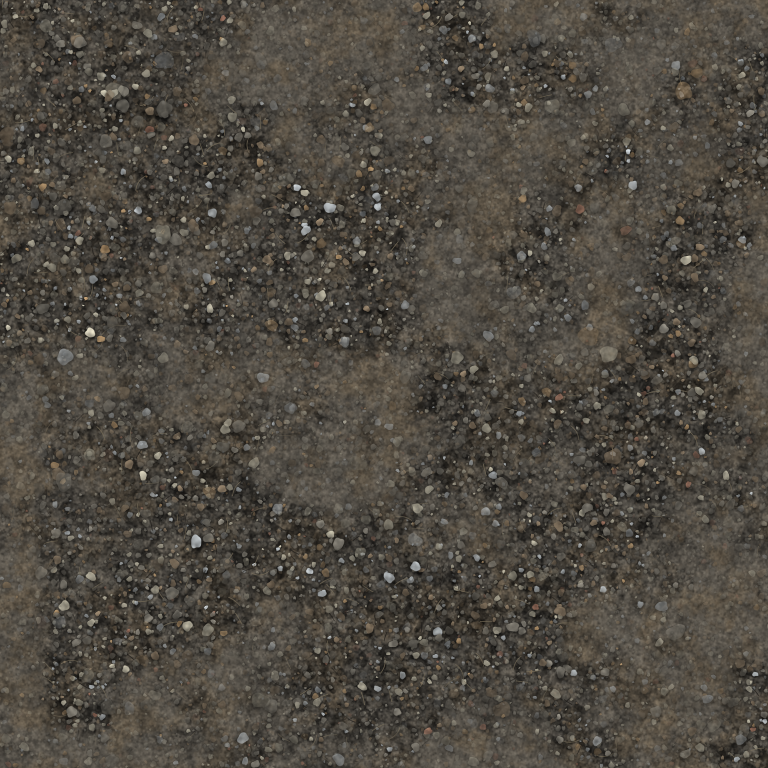
Write a Shadertoy shader that draws this texture.

```glsl
// Damp gravelly soil: dusty and dark earth strewn with small mixed pebbles and twigs.
#define PATCH_SCALE 10.0
#define GRAIN_SCALE 235.0
#define GRAIN_CONTRAST 0.88
#define CREVICE_DEPTH 0.42
#define EDGE_SOFTNESS 0.001
#define SHADOW_DEPTH 0.38
#define TWIG_CELLS 34.0
#define TWIG_SHARE 0.65
#define DARK_SOIL vec3(0.222, 0.211, 0.193)
#define DUSTY_SOIL vec3(0.372, 0.348, 0.310)

float hash(vec2 p) {
    return fract(sin(dot(p, vec2(127.1, 311.7))) * 43758.5453);
}

vec2 hash2(vec2 p) {
    return vec2(hash(p), hash(p + 37.7));
}

float noise(vec2 p) {
    vec2 i = floor(p), f = fract(p);
    f = f * f * (3.0 - 2.0 * f);
    return mix(mix(hash(i), hash(i + vec2(1, 0)), f.x),
               mix(hash(i + vec2(0, 1)), hash(i + vec2(1, 1)), f.x), f.y);
}

float fbm(vec2 p) {
    float sum = 0.0, weight = 0.5;
    for (int i = 0; i < 5; i++) {
        sum += weight * noise(p);
        p = mat2(1.6, 1.2, -1.2, 1.6) * p + 11.3;
        weight *= 0.5;
    }
    return sum / 0.97;
}

mat2 rotation(float angle) {
    float c = cos(angle), s = sin(angle);
    return mat2(c, -s, s, c);
}

float edgeWidth() {
    return max(EDGE_SOFTNESS, 0.55 / iResolution.y);
}

// Mostly grey stone, with some tan, cream, bluish and rusty ones
vec3 stoneColour(float kind, float value) {
    vec3 stone = vec3(0.46, 0.445, 0.41);
    if (kind > 0.42) stone = vec3(0.48, 0.42, 0.345);
    if (kind > 0.60) stone = vec3(0.67, 0.65, 0.58);
    if (kind > 0.82) stone = vec3(0.64, 0.66, 0.67);
    if (kind > 0.92) stone = vec3(0.68, 0.56, 0.41);
    if (kind > 0.97) stone = vec3(0.58, 0.42, 0.35);
    return stone * mix(0.74, 1.2, value);
}

// One scattered layer of blocky, rounded stones, partly buried in dust
void addPebbles(inout vec3 colour, vec2 uv, float cells, float share, float seed, float fresh) {
    vec2 p = uv * cells, cell = floor(p);
    float edge = edgeWidth() * cells;
    for (int j = -1; j <= 1; j++)
    for (int i = -1; i <= 1; i++) {
        vec2 id = cell + vec2(i, j), key = id + seed;
        if (hash(key) > share) continue;
        vec2 rnd = hash2(key + 5.3), look = hash2(key + 71.9);
        vec2 offset = p - id - 0.2 - 0.6 * hash2(key + 19.1);
        float radius = mix(0.23, 0.43, rnd.x * rnd.x);
        vec2 q = rotation(6.283 * rnd.y) * offset;
        q.y *= 1.0 + 0.5 * hash(key + 53.7);
        float a = atan(q.y, q.x);
        float outline = 1.0 + 0.08 * sin(3.0 * a + 40.0 * rnd.x) + 0.04 * sin(5.0 * a + 60.0 * look.x);
        vec2 cube = pow(abs(q) + 0.0001, vec2(2.6));
        float dist = pow(cube.x + cube.y, 1.0 / 2.6) - 0.94 * radius * outline;
        float exposure = mix(0.12, 1.0, pow(hash(key + 91.3), 1.5)) * mix(0.42, 1.0, fresh);

        float shadow = 1.0 - smoothstep(-edge, 0.12 + 1.4 * edge, dist + 0.25 * offset.y);
        colour *= 1.0 - SHADOW_DEPTH * exposure * shadow;

        vec3 stone = stoneColour(look.x, look.y);
        stone *= 1.0 + 0.14 * clamp(offset.y / radius, -1.0, 1.0);
        stone *= 0.78 + 0.44 * noise(rotation(0.6) * uv * 200.0 + seed);
        float cover = 1.0 - smoothstep(-edge, edge, dist);
        colour = mix(colour, stone, cover * exposure);
    }
}

// Short bent fibres, pale or dark
void addTwigs(inout vec3 colour, vec2 uv, float fresh) {
    vec2 p = uv * TWIG_CELLS, cell = floor(p);
    float edge = edgeWidth() * TWIG_CELLS;
    for (int j = -1; j <= 1; j++)
    for (int i = -1; i <= 1; i++) {
        vec2 id = cell + vec2(i, j), key = id + 211.0;
        if (hash(key) > TWIG_SHARE) continue;
        vec2 rnd = hash2(key + 3.1);
        vec2 q = rotation(6.283 * rnd.x) * (p - id - hash2(key + 8.7));
        q.y += (rnd.y - 0.5) * 1.6 * q.x * q.x;
        q.x -= clamp(q.x, -0.12 - 0.25 * rnd.y, 0.12 + 0.25 * rnd.y);
        float cover = 1.0 - smoothstep(0.0, 1.3 * edge, length(q));
        vec3 fibre = rnd.y > 0.5 ? vec3(0.47, 0.43, 0.35) : vec3(0.12, 0.11, 0.10);
        colour = mix(colour, fibre, 0.65 * cover * fresh);
    }
}

void mainImage(out vec4 fragColor, in vec2 fragCoord) {
    vec2 uv = fragCoord / iResolution.y;

    // Earth: broad patches, faint brown stains, clods, crevices and fine grit
    float fresh = smoothstep(0.32, 0.66, fbm(uv * PATCH_SCALE + 4.0));
    float clods = fbm(uv * 48.0 + 17.0);
    float darkness = clamp(0.12 + 0.6 * fresh + 1.6 * (clods - 0.5), 0.0, 1.0);
    vec3 colour = mix(DUSTY_SOIL, DARK_SOIL, darkness);
    float stain = smoothstep(0.4, 0.7, fbm(uv * 32.0 + 31.0));
    colour *= mix(vec3(0.995, 1.0, 1.01), vec3(1.04, 1.0, 0.94), stain);
    float crevice = smoothstep(0.52, 0.8, noise(rotation(0.9) * uv * 115.0));
    colour *= 1.0 - CREVICE_DEPTH * fresh * crevice;
    vec2 gritUv = rotation(0.5) * uv * GRAIN_SCALE;
    float grit = 0.55 * noise(gritUv) + 0.45 * noise(rotation(0.8) * gritUv * 1.8 + 7.0);
    colour *= 1.0 + GRAIN_CONTRAST * mix(0.7, 1.25, fresh) * (grit - 0.5);

    // Stones from grit to pebbles, with fibres among them
    addPebbles(colour, uv, 150.0, 0.55, 13.0, fresh);
    addPebbles(colour, uv, 92.0, 0.70, 47.0, fresh);
    addTwigs(colour, uv, fresh);
    addPebbles(colour, uv, 64.0, 0.55, 83.0, fresh);
    addPebbles(colour, uv, 46.0, 0.30, 171.0, fresh);
    addPebbles(colour, uv, 31.0, 0.08, 129.0, fresh);

    fragColor = vec4(clamp(colour, 0.0, 1.0), 1.0);
}
```
